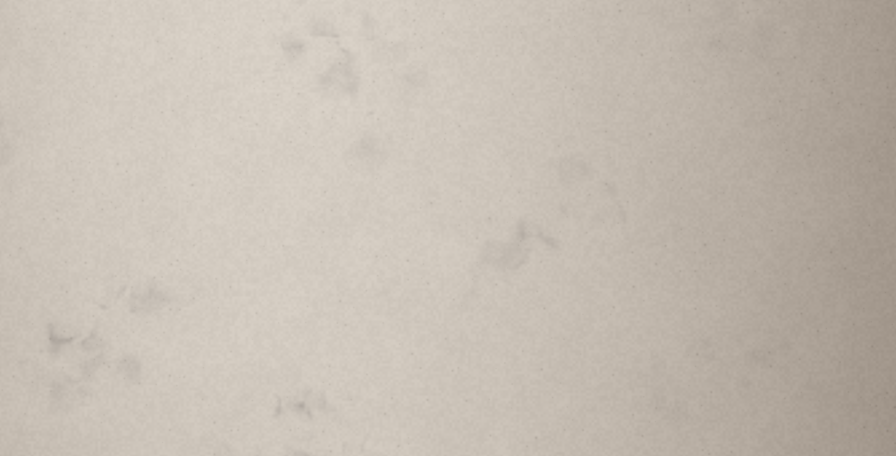
This texture is drawn by a WebGL 2 fragment shader. Its source:

```glsl
#version 300 es
precision highp float;
// Pale quartz slab under soft light that falls off toward the right edge.
// Grey smudges are warped cellular dots, gathered into clusters by crossed
// sine waves; fine noise and tiny specks give the polished grain.

uniform vec2 u_resolution;
out vec4 fragColor;

const vec3 LIGHT_STONE = vec3(0.845, 0.815, 0.775);
const vec3 SHADED_STONE = vec3(0.640, 0.597, 0.553);
const vec3 SMUDGE_TINT = vec3(1.0, 0.98, 0.90);

const float RIGHT_FALLOFF_START = 0.30;
const float RIGHT_FALLOFF_POWER = 1.7;
const float LEFT_SHADE = 0.22;
const float BOTTOM_SHADE = 0.17;

const vec2 CLUSTER_CENTRE = vec2(0.76, 0.83);
const vec2 CLUSTER_WAVE_A = vec2(5.16, 6.89);
const vec2 CLUSTER_WAVE_B = vec2(8.29, -7.98);
const float BLOT_DENSITY = 13.0;   // cells per canvas height
const float CORE_DENSITY = 24.0;
const float SPECK_DENSITY = 60.0;
const float BLOT_DEPTH = 0.075;
const float CORE_DEPTH = 0.075;
const float SPECK_DEPTH = 0.06;
const float GRAIN_DENSITY = 170.0;
const float GRAIN_DEPTH = 0.030;
const float MOTTLE_DEPTH = 0.012;

vec2 hash2(vec2 cell) {
    vec3 q = fract(cell.xyx * vec3(0.1031, 0.1030, 0.0973));
    q += dot(q, q.yzx + 33.33);
    return fract((q.xx + q.yz) * q.zy);
}

float valueNoise(vec2 p) {
    vec2 cell = floor(p), f = fract(p);
    f = f * f * (3.0 - 2.0 * f);
    float low = mix(hash2(cell).x, hash2(cell + vec2(1, 0)).x, f.x);
    float high = mix(hash2(cell + vec2(0, 1)).x, hash2(cell + vec2(1, 1)).x, f.x);
    return mix(low, high, f.y);
}

// Soft dots, one per cell at most; share is the fraction of filled cells.
float softDots(vec2 p, float radius, float share) {
    vec2 home = floor(p);
    float total = 0.0;
    for (int y = -1; y <= 1; y++) {
        for (int x = -1; x <= 1; x++) {
            vec2 cell = home + vec2(x, y);
            vec2 traits = hash2(cell + 71.0);
            vec2 away = p - cell - 0.2 - 0.6 * hash2(cell);
            float size = radius * mix(0.6, 1.2, traits.y);
            float dotShape = exp(-dot(away, away) / (size * size));
            total += step(traits.x, share) * mix(0.4, 1.0, traits.y) * dotShape;
        }
    }
    return total;
}

// Shade from 0 (lit) to 1 (dark right edge).
float lightFalloff(vec2 uv) {
    float right = max(uv.x - RIGHT_FALLOFF_START, 0.0) / (1.0 - RIGHT_FALLOFF_START);
    float left = exp(-uv.x * 9.0);
    float bottom = pow(1.0 - uv.y, 1.6) * (1.0 - 0.6 * uv.x);
    return pow(right, RIGHT_FALLOFF_POWER) + LEFT_SHADE * left + BOTTOM_SHADE * bottom;
}

// Where smudges gather: peaks of two crossed waves, bent by slower sines.
float clusterMask(vec2 p) {
    vec2 q = p - CLUSTER_CENTRE;
    q += 0.05 * sin(q.yx * vec2(7.0, 9.0));
    float a = 0.5 + 0.5 * cos(dot(q, CLUSTER_WAVE_A));
    float b = 0.5 + 0.5 * cos(dot(q, CLUSTER_WAVE_B));
    return smoothstep(0.25, 0.85, a * b);
}

void main() {
    vec2 uv = gl_FragCoord.xy / u_resolution;
    vec2 p = gl_FragCoord.xy / u_resolution.y;

    vec3 colour = mix(LIGHT_STONE, SHADED_STONE, lightFalloff(uv));

    // Smudges: ragged blots with smaller, darker cores
    vec2 warp = vec2(valueNoise(p * 17.0), valueNoise(p * 17.0 + 40.0)) - 0.5;
    warp += 0.5 * (vec2(valueNoise(p * 41.0 + 9.0), valueNoise(p * 41.0 + 63.0)) - 0.5);
    vec2 bent = p + 0.06 * warp;
    float cluster = clusterMask(p);
    float fade = mix(1.0, 0.45, smoothstep(0.4, 0.75, uv.x));
    float blots = softDots(bent * BLOT_DENSITY, 0.38, 0.42);
    float cores = softDots(bent * CORE_DENSITY + 17.0, 0.30, 0.22);
    float smudge = BLOT_DEPTH * blots * (0.10 + 0.90 * cluster);
    smudge += CORE_DEPTH * cores * (0.06 + 0.94 * cluster);
    colour -= SMUDGE_TINT * min(smudge, 0.16) * fade;

    // Grain: fine noise, faint mottling and scattered specks
    float grain = valueNoise(p * GRAIN_DENSITY) - 0.5;
    float mottle = valueNoise(p * 62.0 + 5.0) + valueNoise(p * 9.0 + 23.0) - 1.0;
    float specks = softDots(p * SPECK_DENSITY, 0.16, 0.07);
    colour += GRAIN_DEPTH * grain + MOTTLE_DEPTH * mottle - SPECK_DEPTH * specks;

    fragColor = vec4(clamp(colour, 0.0, 1.0), 1.0);
}
```
